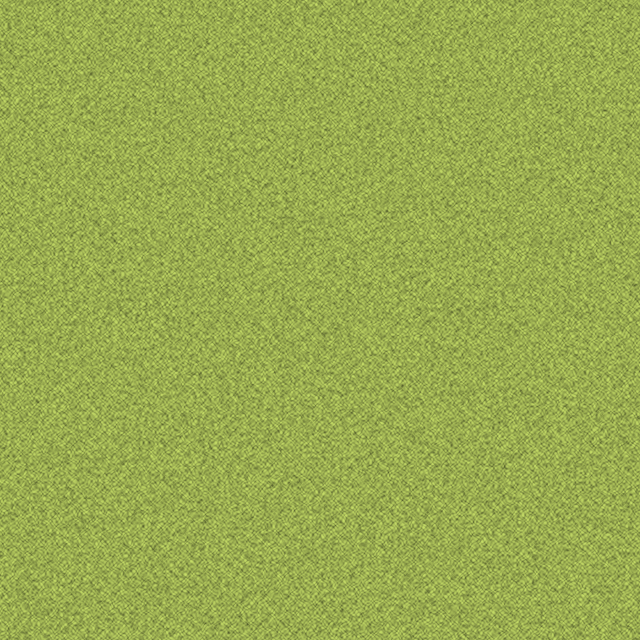
Give the GLSL for this texture, as a Shadertoy shader.

```glsl
// A fine green woven cloth: small diamond-packed thread knots, uneven in shape and tone.
// A diagonal cosine lattice shapes the knots; gradient noise bends it from knot to knot,
// two octaves of fibre noise roughen it, and a soft curve deepens the dark gaps.

const vec3  CLOTH_COLOR    = vec3(0.598, 0.669, 0.311);
const float KNOTS_ACROSS   = 140.0; // knots in one row of the canvas
const float WEAVE_CONTRAST = 0.145; // bright knot tops against dark gaps
const float KNOT_CONTRAST  = 0.12;  // tone differences from knot to knot
const float FIBRE_CONTRAST = 0.24;  // uneven shading about one knot wide
const float FIBRE_SCALE    = 0.75;  // noise cells per knot
const float STRAND_CONTRAST = 0.20; // finer shading inside the knots
const float STRAND_SCALE   = 1.15;  // noise cells per knot
const float PATCH_CONTRAST = 0.035;
const float PATCH_SCALE    = 30.0;  // patches across the canvas
const float BEND_AMOUNT    = 0.85;  // thread displacement, in knots
const float BEND_SCALE     = 0.42;  // bends per knot
const float GAP_DEPTH      = 0.75;  // how far shadows outweigh highlights
const float TONE_VARIANCE  = 0.0135; // keeps the mean tone after deepening
const float TAU            = 6.2831853;

float hash(vec2 p) {
    vec3 q = fract(vec3(p.xyx) * 0.1031);
    q += dot(q, q.yzx + 33.33);
    return fract((q.x + q.y) * q.z);
}

// Dot product of a random unit gradient with the offset from its lattice corner
float cornerSlope(vec2 corner, vec2 offset) {
    float angle = TAU * hash(corner);
    return dot(vec2(cos(angle), sin(angle)), offset);
}

float gradientNoise(vec2 p) {
    vec2 i = floor(p);
    vec2 f = fract(p);
    vec2 s = f * f * f * (f * (f * 6.0 - 15.0) + 10.0);
    vec2 e = vec2(1.0, 0.0);
    float low  = mix(cornerSlope(i, f), cornerSlope(i + e.xy, f - e.xy), s.x);
    float high = mix(cornerSlope(i + e.yx, f - e.yx), cornerSlope(i + e.xx, f - e.xx), s.x);
    return mix(low, high, s.y);
}

// Random tone of the knot at p, fading softly to zero at its rim
float knotTone(vec2 p) {
    vec2 cell = floor(p + 0.5);
    vec2 fromCentre = abs(p - cell);
    float rim = 0.5 - max(fromCentre.x, fromCentre.y);
    return (2.0 * hash(cell + 71.0) - 1.0) * smoothstep(0.0, 0.3, rim);
}

void mainImage(out vec4 fragColor, in vec2 fragCoord) {
    vec2 uv = fragCoord / iResolution.y;

    // Diagonal thread coordinates, bent unevenly from knot to knot
    vec2 straight = KNOTS_ACROSS * vec2(uv.x + uv.y, uv.x - uv.y);
    vec2 bend = vec2(gradientNoise(straight * BEND_SCALE + 13.7),
                     gradientNoise(straight * BEND_SCALE + 391.3));
    vec2 thread = straight + BEND_AMOUNT * bend;

    // Layers of light and shade
    float weave = 0.5 * (cos(TAU * thread.x) + cos(TAU * thread.y));
    float tone = WEAVE_CONTRAST * weave
               + KNOT_CONTRAST * knotTone(thread)
               + FIBRE_CONTRAST * gradientNoise(straight * FIBRE_SCALE + 505.3)
               + STRAND_CONTRAST * gradientNoise(straight * STRAND_SCALE + 723.1)
               + PATCH_CONTRAST * gradientNoise(uv * PATCH_SCALE + 47.1);

    // Deepen the gaps and soften the highlights
    float light = 1.0 + tone - GAP_DEPTH * (tone * tone - TONE_VARIANCE);
    fragColor = vec4(clamp(CLOTH_COLOR * light, 0.0, 1.0), 1.0);
}
```
